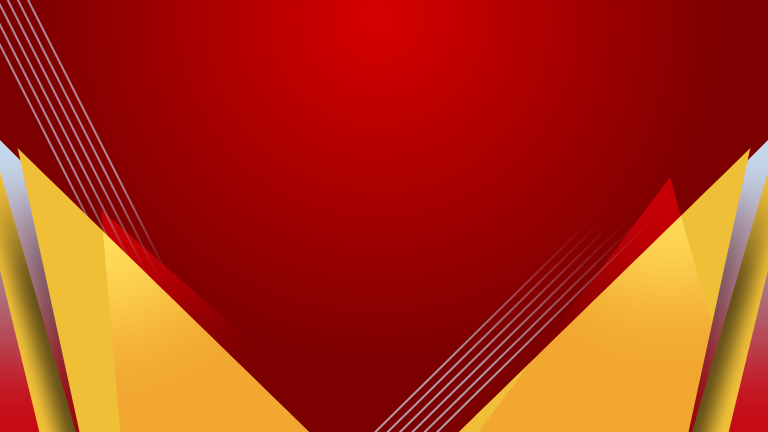
Give the GLSL for this background, as a Shadertoy shader.

```glsl
#define GLOW_CENTER vec2(0.875, 0.96)
#define GLOW_RADIUS 0.80
#define RED_BRIGHT vec3(0.84, 0.0, 0.0)
#define RED_DEEP vec3(0.49, 0.0, 0.0)
#define RED_GLASS vec3(0.80, 0.0, 0.02)
#define GOLD vec3(0.94, 0.75, 0.22)
#define YELLOW vec3(1.0, 0.86, 0.34)
#define ORANGE vec3(0.95, 0.66, 0.19)
#define SILVER vec3(0.77, 0.84, 0.92)
#define LINE_COLOR vec3(0.73, 0.70, 0.78)
#define LINE_HALF_WIDTH 0.0024
#define WIDTH 1.7778

// Signed distance to the line a-b, positive on its left
float side(vec2 p, vec2 a, vec2 b) {
    vec2 d = normalize(b - a);
    return d.x * (p.y - a.y) - d.y * (p.x - a.x);
}

// Area under an apex, between two slanted edges
float wedge(vec2 p, vec2 apex, vec2 leftFoot, vec2 rightFoot) {
    return min(side(p, apex, leftFoot), side(p, rightFoot, apex));
}

float cover(float d) {
    return clamp(d * iResolution.y + 0.5, 0.0, 1.0);
}

// Six parallel lines, the first through a and b, the rest to its left
float sixLines(vec2 p, vec2 a, vec2 b, float spacing) {
    float d = side(p, a, b);
    float index = clamp(round(d / spacing), 0.0, 5.0);
    return cover(LINE_HALF_WIDTH - abs(d - index * spacing));
}

void mainImage(out vec4 fragColor, in vec2 fragCoord) {
    vec2 p = fragCoord / iResolution.xy * vec2(WIDTH, 1.0);
    bool onRight = p.x > 0.5 * WIDTH;
    vec2 m = vec2(min(p.x, WIDTH - p.x), p.y);

    // Radial red backdrop
    float glow = clamp(length(p - GLOW_CENTER) / GLOW_RADIUS, 0.0, 1.0);
    vec3 color = mix(RED_BRIGHT, RED_DEEP, glow);

    // Translucent red wedge, taller on the right
    vec2 apex = onRight ? vec2(0.227, 0.590) : vec2(0.234, 0.514);
    vec2 outerFoot = onRight ? vec2(0.093, 0.120) : vec2(0.278, 0.0);
    vec2 innerFoot = onRight ? vec2(0.528, 0.190) : vec2(0.671, 0.132);
    float glass = cover(wedge(m, apex, outerFoot, innerFoot));
    float apexDistance = length(m - apex);
    float glassFade = 1.0 - smoothstep(0.05, 0.52, apexDistance);
    color = mix(color, RED_GLASS, glass * glassFade * 0.9);

    // Fine diagonal lines
    float steep = sixLines(p, vec2(0.382, 0.375), vec2(0.065, 1.0), 0.021);
    steep *= smoothstep(0.34, 0.62, p.y) * 0.75;
    float slanted = sixLines(p, vec2(1.012, 0.0), vec2(1.526, 0.507), 0.0201);
    slanted *= (1.0 - smoothstep(0.10, 0.52, p.y)) * 0.85;
    color = mix(color, LINE_COLOR, max(steep, slanted));

    // Silver panels, reddening downwards
    vec2 goldApex = vec2(0.041, 0.657);
    vec2 goldOuter = vec2(0.184, 0.0);
    vec2 goldInner = vec2(0.716, 0.0);
    float outside = -side(m, goldApex, goldOuter);
    vec3 silver = mix(vec3(0.78, 0.04, 0.08), vec3(0.66, 0.50, 0.56), smoothstep(0.0, 0.42, p.y));
    silver = mix(silver, SILVER, smoothstep(0.36, 0.66, p.y));
    float low = 1.0 - smoothstep(0.30, 0.62, p.y);
    vec3 shadedSilver = silver * (1.0 - 0.25 * low * (1.0 - smoothstep(0.0, 0.05, outside)));
    float panel = cover(side(m, vec2(0.046, 0.630), vec2(0.0, 0.676)));
    color = mix(color, shadedSilver, panel);

    // Shaded gold band with the outer silver panel below it
    float band = side(m, vec2(0.176, 0.0), vec2(0.0, 0.602));
    vec3 bandColor = mix(GOLD, vec3(0.40, 0.32, 0.10), low * (1.0 - smoothstep(0.0, 0.075, band)));
    color = mix(color, bandColor, cover(band));
    color = mix(color, silver, cover(side(m, vec2(0.091, 0.0), vec2(0.0, 0.375))));

    // Large gold triangles, lit where the wedge crosses them
    vec3 lit = mix(YELLOW, ORANGE, smoothstep(0.06, 0.44, apexDistance));
    vec3 gold = mix(GOLD, lit, glass);
    color = mix(color, gold, cover(wedge(m, goldApex, goldOuter, goldInner)));

    fragColor = vec4(color, 1.0);
}
```
